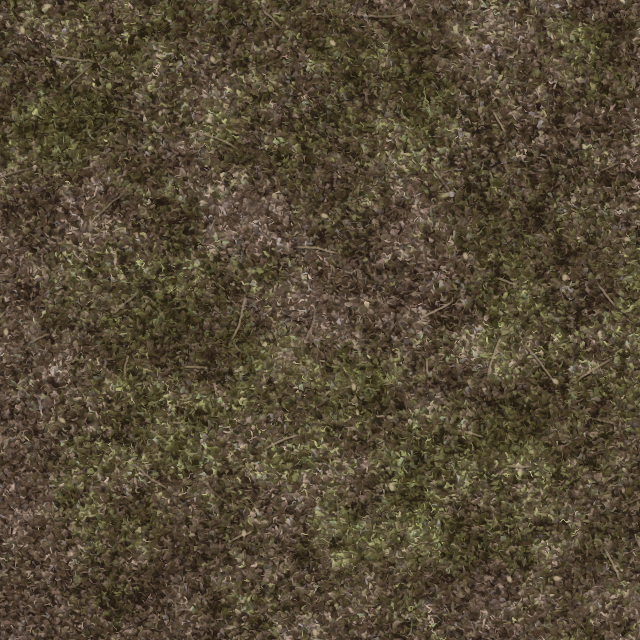
Give the GLSL for this texture, as a Shadertoy shader.

```glsl
// Rough autumn turf: ragged mossy and withered flecks lie over each other in
// several turned cell grids, each fleck lit on one side and casting a shadow.
// Broad noise makes mossy and dark patches; thin straws and crumbs lie on top.

const int   LAYERS      = 5;
const float COARSE_GRID = 62.0;   // cells per canvas height, lowest layer
const float GRID_STEP   = 13.0;   // extra cells for each higher layer
const float RAGGED      = 0.85;   // bending of fleck outlines, in cells
const float STRAW_GRID  = 10.0;
const float STRAW_SHARE = 0.45;
const float CRUMB_GRID  = 17.0;
const float CRUMB_SHARE = 0.07;
const float LEAN        = -0.55;  // favoured direction of the flecks
const float SPREAD      = 2.5;    // scatter around that direction
const float RELIEF      = 0.20;
const float SHADOW      = 0.20;
const float CONTRAST    = 1.06;
const vec3  GAIN        = vec3(1.13, 1.13, 1.18);

const vec3 DEEP   = vec3(0.15, 0.115, 0.08);
const vec3 SOIL   = vec3(0.27, 0.22, 0.15);
const vec3 LITTER = vec3(0.35, 0.30, 0.23);
const vec3 TAN    = vec3(0.45, 0.40, 0.32);
const vec3 PALE   = vec3(0.61, 0.56, 0.46);
const vec3 MEAN   = vec3(0.345, 0.30, 0.23);
const vec3 MOSS_TINT   = vec3(0.97, 1.07, 0.80);
const vec3 WITHER_TINT = vec3(1.03, 0.97, 1.02);
const vec3 COOL_TINT   = vec3(0.92, 0.99, 1.10);
const vec3 STRAW_COLOR = vec3(0.62, 0.54, 0.44);
const vec3 CRUMB_COLOR = vec3(0.76, 0.68, 0.56);

float hash(vec2 p) {
    return fract(sin(dot(p, vec2(127.1, 311.7))) * 43758.5453);
}

vec2 hash2(vec2 p) {
    return vec2(hash(p), hash(p + vec2(37.3, 17.9)));
}

// Components of a vector along axes turned by angle a
mat2 turn(float a) {
    float c = cos(a), s = sin(a);
    return mat2(c, -s, s, c);
}

float noise(vec2 p) {
    vec2 i = floor(p), f = fract(p);
    f = f * f * (3.0 - 2.0 * f);
    return mix(mix(hash(i), hash(i + vec2(1, 0)), f.x),
               mix(hash(i + vec2(0, 1)), hash(i + vec2(1, 1)), f.x), f.y);
}

float fbm(vec2 p) {
    float sum = 0.0, amp = 0.5;
    for (int i = 0; i < 4; i++) {
        sum += amp * noise(p);
        p = turn(0.7) * p * 2.1 + 11.3;
        amp *= 0.6;
    }
    return sum / 1.09;
}

// Brown ramp whose steps follow the share of each tone
vec3 turfRamp(float t) {
    vec3 c = mix(DEEP, SOIL, smoothstep(0.04, 0.27, t));
    c = mix(c, LITTER, smoothstep(0.30, 0.56, t));
    c = mix(c, TAN, smoothstep(0.60, 0.82, t));
    return mix(c, PALE, smoothstep(0.84, 0.99, t));
}

vec3 fleckColor(vec2 id, float moss, float shade) {
    vec3 c = turfRamp(clamp(hash(id + 5.1) + shade, 0.0, 1.0));
    float green = smoothstep(-0.3, 0.4, moss + 0.7 * (hash(id + 8.7) - 0.5));
    c *= mix(WITHER_TINT, MOSS_TINT, green);
    return c * mix(vec3(1.0), COOL_TINT, step(0.85, hash(id + 3.3)));
}

// One layer of overlapping soft flecks
vec3 addFlecks(vec3 col, vec2 p, float layer, float moss, float shade) {
    float gridTurn = 0.4 + layer * 1.1;
    vec2 g = turn(gridTurn) * p * (COARSE_GRID + GRID_STEP * layer) + layer * 19.7;
    g += RAGGED * (vec2(noise(g * 1.7), noise(g * 1.7 + 53.0)) - 0.5);
    vec2 light = turn(gridTurn) * vec2(-0.5, 0.86);
    for (int j = -1; j <= 1; j++)
    for (int i = -1; i <= 1; i++) {
        vec2 cell = floor(g) + vec2(i, j);
        vec2 id = cell + layer * 71.0;
        vec2 d = g - cell - 0.15 - 0.7 * hash2(id);
        float dir = LEAN + SPREAD * (hash(id + 2.4) - 0.5) - gridTurn;
        vec2 size = vec2(mix(0.35, 0.95, hash(id + 6.2)), mix(0.20, 0.42, hash(id + 9.5)));
        vec2 q = turn(dir) * d;
        vec2 qs = turn(dir) * (d + light * 0.17);
        float opacity = mix(0.6, 1.0, hash(id + 15.8));
        col *= 1.0 - SHADOW * opacity * (1.0 - smoothstep(0.4, 1.2, length(qs / size)));
        vec3 body = fleckColor(id, moss, shade);
        body *= 1.0 + RELIEF * clamp(dot(d, light) / 0.4, -1.0, 1.0);
        col = mix(col, body, opacity * (1.0 - smoothstep(0.35, 1.15, length(q / size))));
    }
    return col;
}

// Thin bent straws and small bright crumbs
vec3 addDebris(vec3 col, vec2 p) {
    for (int j = -1; j <= 1; j++)
    for (int i = -1; i <= 1; i++) {
        vec2 id = floor(p * STRAW_GRID) + vec2(i, j);
        vec2 q = turn(LEAN + 2.8 * (hash(id + 1.9) - 0.5)) * (p - (id + hash2(id + 40.0)) / STRAW_GRID);
        float halfLen = mix(0.012, 0.046, hash(id + 7.7));
        q.y += 6.0 * (hash(id + 3.8) - 0.5) * q.x * q.x + 0.002 * (noise(q.xx * 90.0 + id) - 0.5);
        float taper = 1.0 - smoothstep(0.5, 1.0, abs(q.x) / halfLen);
        float on = taper * step(hash(id + 12.6), STRAW_SHARE);
        col *= 1.0 - 0.25 * on * (1.0 - smoothstep(0.0005, 0.003, abs(q.y + 0.002)));
        float strength = on * mix(0.3, 0.85, hash(id + 14.2));
        col = mix(col, STRAW_COLOR, strength * (1.0 - smoothstep(0.0006, 0.0026, abs(q.y))));

        id = floor(p * CRUMB_GRID) + vec2(i, j) + 200.0;
        q = turn(6.28 * hash(id + 1.3)) * (p - (id - 200.0 + hash2(id)) / CRUMB_GRID);
        float crumb = 1.0 - smoothstep(0.002, 0.0065, length(q * vec2(0.8, 1.3)));
        col = mix(col, CRUMB_COLOR, 0.85 * crumb * step(hash(id + 5.5), CRUMB_SHARE));
    }
    return col;
}

void mainImage(out vec4 fragColor, in vec2 fragCoord) {
    vec2 p = fragCoord / iResolution.y;
    float moss = 1.3 * (fbm(p * 8.0 + 3.7) - 0.53);
    float shade = 0.6 * (fbm(p * 10.0 + 21.4) - 0.49) + 0.3 * (noise(p * 40.0) - 0.5);
    vec3 col = turfRamp(0.4 + shade);
    for (int k = 0; k < LAYERS; k++)
        col = addFlecks(col, p, float(k), moss, shade);
    col = MEAN + (col * GAIN - MEAN) * CONTRAST;
    col = addDebris(col, p);
    fragColor = vec4(clamp(col, 0.0, 1.0), 1.0);
}
```
